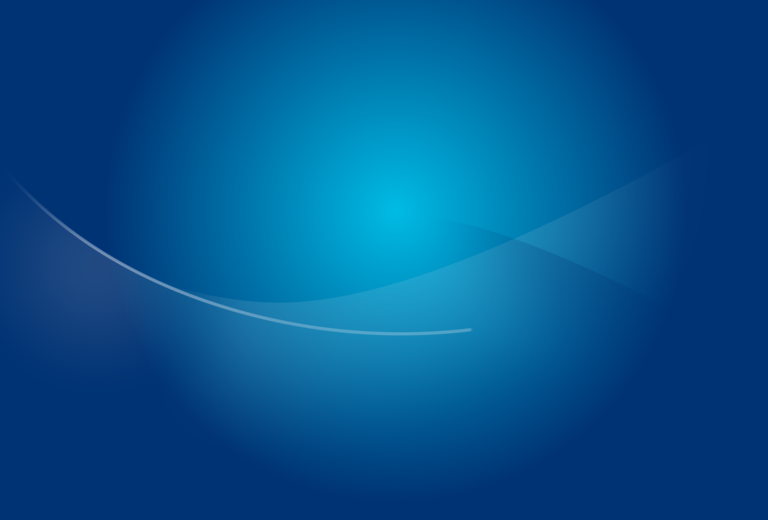
Give the GLSL for this background, as a WebGL 1 fragment shader.

```glsl
precision highp float;
uniform vec2 u_resolution;

const vec3 NAVY = vec3(0.0, 0.2, 0.455);
const vec3 CYAN = vec3(0.0, 0.735, 0.895);
const vec3 MIST = vec3(0.85, 0.88, 0.93);

// Rounded bend that straightens away from its turning point
float bend(float x, float tightness, float spread) {
    return x * x / (tightness + spread * abs(x));
}

// Antialiased coverage of the area below a curve
float below(float depth) {
    float pixel = 1.0 / u_resolution.y;
    return smoothstep(-pixel, pixel, depth);
}

void main() {
    vec2 p = gl_FragCoord.xy / u_resolution.y;

    // Radial background
    float radius = distance(p, vec2(0.761, 0.595)) / 0.56;
    vec3 color = mix(CYAN, NAVY, min(radius, 1.0));

    // Pale wave rising to the right
    float riseDepth = 0.418 + bend(p.x - 0.536, 1.04, 1.39) - p.y;
    float pale = below(riseDepth) * (1.0 - smoothstep(0.0, 0.32, riseDepth));
    pale *= smoothstep(0.27, 0.5, p.x) * (1.0 - smoothstep(0.95, 1.4, p.x));
    color = mix(color, MIST, 0.13 * pale);

    // Dark wave falling to the right
    float fallDepth = 0.59 - bend(max(p.x - 0.751, 0.0), 0.81, 1.43) - p.y;
    float shade = below(fallDepth) * (1.0 - smoothstep(0.0, 0.22, fallDepth));
    shade *= smoothstep(0.8, 1.08, p.x);
    color = mix(color, NAVY, 0.24 * shade);

    // Shared shape of the bright arc and the haze beneath it
    float v = 0.771 - p.x;
    float v2 = v * v;
    float arcDepth = 0.358 + v2 * (0.441 + 0.309 * v2 * v2) - p.y;
    float slope = v * (0.882 + 1.854 * v2 * v2);

    // Haze under the left end of the arc
    float haze = 1.0 - smoothstep(0.0, 0.27, distance(p, vec2(0.185, 0.49)));
    color = mix(color, vec3(0.9, 0.83, 0.86), 0.14 * haze * below(arcDepth));

    // Bright arc, fading in from the left and ending softly
    float across = abs(arcDepth) / sqrt(1.0 + slope * slope);
    float arc = 1.0 - smoothstep(0.0012, 0.0048, across);
    arc *= smoothstep(0.0, 0.2, p.x) * (1.0 - smoothstep(0.902, 0.911, p.x));
    color = mix(color, MIST, arc * mix(0.48, 0.32, smoothstep(0.25, 0.6, p.x)));

    gl_FragColor = vec4(color, 1.0);
}
```
